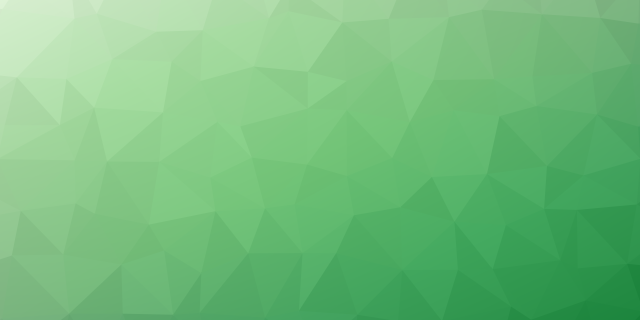
Write a Shadertoy shader that draws this background.

```glsl
vec2 hash22(vec2 p) {
    vec3 q = fract(p.xyx * vec3(0.1031, 0.1030, 0.0973));
    q += dot(q, q.yzx + 33.33);
    return fract((q.xx + q.yz) * q.zy);
}

// Pale to deep green along the diagonal, greyer toward the other two corners
vec3 greenGradient(vec2 uv) {
    float t = 2.0 * (uv.x + uv.y);
    vec3 color = mix(vec3(0.86, 0.94, 0.83), vec3(0.63, 0.85, 0.61), clamp(t, 0.0, 1.0));
    color = mix(color, vec3(0.45, 0.77, 0.47), clamp(t - 1.0, 0.0, 1.0));
    color = mix(color, vec3(0.25, 0.65, 0.36), clamp(t - 2.0, 0.0, 1.0));
    color = mix(color, vec3(0.10, 0.51, 0.23), clamp(t - 3.0, 0.0, 1.0));
    float corner = uv.x - uv.y;
    return color + vec3(0.02, -0.08, 0.02) * corner * corner;
}

// Jittered lattice vertex, in grid units
vec2 vertex(vec2 id) {
    return id + (hash22(id + 47.0) - 0.5) * vec2(0.66, 0.52);
}

float cross2(vec2 a, vec2 b) {
    return a.x * b.y - a.y * b.x;
}

float edgeDistance(vec2 p, vec2 a, vec2 b) {
    return cross2(normalize(b - a), p - a);
}

// Antialiased coverage of a counterclockwise triangle
float coverage(vec2 p, vec2 a, vec2 b, vec2 c, float pixel) {
    float d = min(edgeDistance(p, a, b), min(edgeDistance(p, b, c), edgeDistance(p, c, a)));
    return clamp(d / pixel + 0.5, 0.0, 1.0);
}

void mainImage(out vec4 fragColor, in vec2 fragCoord) {
    float cellSize = 0.151;
    vec2 origin = vec2(0.04, 0.065);
    vec2 canvas = vec2(iResolution.x / iResolution.y, 1.0);
    vec2 pos = vec2(fragCoord.x, iResolution.y - fragCoord.y) / iResolution.y;
    vec2 p = (pos - origin) / cellSize;
    float pixel = 1.0 / (iResolution.y * cellSize);

    vec3 base = greenGradient(pos / canvas);
    vec4 sum = vec4(base, 1.0) * 0.0001;

    // Split each nearby quad along its shorter diagonal
    for (int y = -1; y <= 1; y++)
    for (int x = -1; x <= 1; x++) {
        vec2 id = floor(p) + vec2(x, y);
        vec2 a = vertex(id);
        vec2 b = vertex(id + vec2(1, 0));
        vec2 c = vertex(id + vec2(1, 1));
        vec2 d = vertex(id + vec2(0, 1));
        bool splitAC = distance(a, c) < distance(b, d);

        for (int k = 0; k < 2; k++) {
            vec2 u = k == 0 ? a : c;
            vec2 v = k == 0 ? b : d;
            vec2 w = splitAC ? (k == 0 ? c : a) : (k == 0 ? d : b);
            float weight = coverage(p, u, v, w, pixel);

            // Facet tint from its centre, with a soft inner gradient
            vec2 center = origin + (u + v + w) / 3.0 * cellSize;
            vec3 facet = mix(base, greenGradient(center / canvas), 0.55);
            facet += (hash22(id * 2.0 + float(k) + 91.0).x - 0.5) * 0.035;
            sum += vec4(facet, 1.0) * weight;
        }
    }

    fragColor = vec4(sum.rgb / sum.a, 1.0);
}
```
